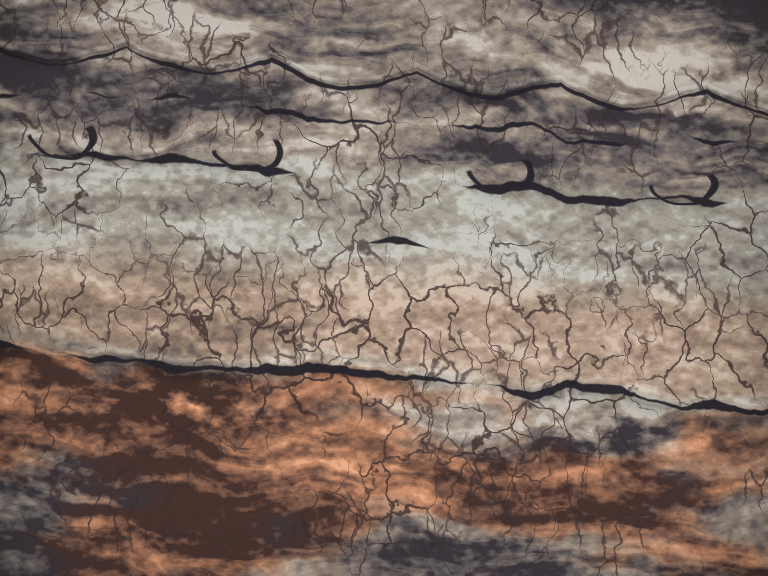
This texture is drawn by a Shadertoy shader. Its source:

```glsl
float hash(vec2 p) {
    return fract(sin(dot(p, vec2(127.1, 311.7))) * 43758.5453);
}

float noise(vec2 p) {
    vec2 i = floor(p), f = fract(p);
    f = f * f * (3.0 - 2.0 * f);
    return mix(mix(hash(i), hash(i + vec2(1, 0)), f.x),
               mix(hash(i + vec2(0, 1)), hash(i + vec2(1, 1)), f.x), f.y);
}

float fbm(vec2 p) {
    float sum = 0.0, amp = 0.52;
    for (int i = 0; i < 5; i++) {
        sum += amp * noise(p);
        p = mat2(1.9, 0.3, -0.3, 1.9) * p + 7.3;
        amp *= 0.5;
    }
    return sum;
}

// Distance to the border between the two nearest cells
float cellEdge(vec2 p) {
    vec2 cell = floor(p), near = vec2(9), next = vec2(9);
    for (int y = -1; y <= 1; y++)
    for (int x = -1; x <= 1; x++) {
        vec2 g = cell + vec2(x, y);
        vec2 r = g + 0.1 + 0.8 * vec2(hash(g), hash(g + 41.7)) - p;
        if (dot(r, r) < dot(near, near)) { next = near; near = r; }
        else if (dot(r, r) < dot(next, next)) next = r;
    }
    return dot(0.5 * (near + next), normalize(next - near));
}

float seam(float d, float width) {
    return smoothstep(-0.002, 0.002, width - abs(d));
}

vec3 barkRamp(float t) {
    vec3 c = mix(vec3(0.24, 0.22, 0.24), vec3(0.42, 0.39, 0.385), smoothstep(0.05, 0.36, t));
    c = mix(c, vec3(0.56, 0.51, 0.47), smoothstep(0.32, 0.54, t));
    c = mix(c, vec3(0.67, 0.62, 0.57), smoothstep(0.52, 0.72, t));
    return mix(c, vec3(0.80, 0.77, 0.73), smoothstep(0.7, 0.94, t));
}

void mainImage(out vec4 fragColor, in vec2 fragCoord) {
    vec2 p = fragCoord / iResolution.y;
    float v = p.y + 0.076 * p.x;          // layers sink to the right
    float s = mod(p.x, 0.755);            // scars recur along the layers
    float warp = fbm(p * vec2(5, 8)) - 0.5;
    vec2 q = vec2(p.x, v + 0.06 * warp);
    float broad = fbm(q * vec2(3.5, 9) + 3.0) - 0.5;
    float streak = fbm(q * vec2(8, 42) + warp * 3.0) - 0.5;
    float fleck = fbm(p * vec2(75, 95)) - 0.5;

    // Horizontal layers
    float e = v + 0.08 * warp + 0.03 * broad;
    float pale = smoothstep(0.375, 0.41, e) * (1.0 - smoothstep(0.73, 0.80, e));
    float band = smoothstep(0.74, 0.79, e) * (1.0 - smoothstep(0.885, 0.925, e));
    float top = smoothstep(0.88, 0.93, e);
    float low = 1.0 - smoothstep(0.37, 0.41, e);
    float warm = smoothstep(0.39, 0.43, e) * (1.0 - smoothstep(0.52, 0.62, e));
    float tone = 0.36 + 0.37 * pale - 0.08 * band + 0.16 * top - 0.06 * warm;
    tone += broad * mix(1.2, 0.6, pale) + streak * mix(1.2, 0.55, pale) + fleck * 0.55;

    // Crusty scabs in the lower layer
    vec2 scab = vec2(mod(p.x + 0.07, 0.755) - 0.38, v - 0.325);
    float crust = exp(-dot(scab * scab, vec2(55, 480)));
    tone += crust * (1.8 * (fbm(p * vec2(32, 45)) - 0.5) - 0.12);

    vec3 col = barkRamp(tone);
    float rust = low * smoothstep(0.40, 0.60, fbm(q * vec2(4, 9) + 19.0) + 0.12 * smoothstep(0.18, 0.3, v));
    col *= mix(vec3(1), vec3(1.17, 0.90, 0.75), rust);
    col *= mix(vec3(1), vec3(1.04, 0.97, 0.92), warm);
    col *= mix(vec3(1), vec3(0.97, 1.01, 1.02), pale * (1.0 - warm));

    // Curled flakes hanging over the ragged seam
    float gap = 0.0;
    for (int i = 0; i < 2; i++) {
        vec2 f = vec2(s - 0.11 - 0.32 * float(i), v - 0.772);
        f += 0.012 * (vec2(noise(p * 30.0), noise(p * 30.0 + 9.0)) - 0.5);
        float bowl = length(f * vec2(1.0, 1.5)) - 0.055;
        float cut = f.y - 0.006 - 0.25 * f.x;
        float inside = 1.0 - smoothstep(-0.002, 0.002, max(bowl, cut));
        col = mix(col, barkRamp(0.64 + 4.0 * f.y + streak + fleck * 0.5), inside);
        gap = max(gap, seam(bowl, 0.0035 + 0.06 * max(f.x, 0.0)) * (1.0 - smoothstep(0.0, 0.006, cut)));
    }

    // Long seams: scalloped top, thin inner, ragged, lower
    float jag = fbm(vec2(p.x * 13.0, 2.0)) - 0.5;
    float swell = noise(vec2(p.x * 17.0, 5.0));
    float scallop = v - 0.932 + 0.036 * abs(sin(12.48 * p.x + 0.4)) - 0.025 * jag;
    float inner = v - 0.842 - 0.05 * jag;
    float ragged = v - 0.738 - 0.035 * jag;
    float lower = v - 0.395 + 0.045 * jag;
    float span = smoothstep(0.03, 0.1, s) * (1.0 - smoothstep(0.46, 0.53, s));
    float join = smoothstep(0.0, 0.1, abs(s - 0.08));
    gap = max(gap, seam(scallop, 0.001 + 0.004 * swell));
    gap = max(gap, seam(inner, 0.008 * swell - 0.003));
    gap = max(gap, seam(ragged, (0.003 + 0.008 * swell) * span - 0.002));
    gap = max(gap, seam(lower, (0.003 + 0.007 * swell) * join - 0.001));
    float eye = s - 0.69;
    gap = max(gap, seam(v - 0.636 + 3.0 * eye * eye - 0.02 * jag, 0.007 - 0.13 * abs(eye)));
    float shade = exp(-abs(scallop - 0.008) * 90.0) + exp(-abs(lower + 0.008) * 80.0) * join
                + exp(-abs(ragged) * 80.0) * span;
    col *= 1.0 - 0.28 * min(shade, 1.0);
    col += 0.10 * seam(scallop - 0.013, 0.004) + 0.07 * seam(lower - 0.016, 0.004) * join;

    // Polygonal cracks and short upright hairlines
    vec2 wiggle = vec2(fbm(p * 22.0), fbm(p * 22.0 + 31.0)) - 0.5;
    float patches = noise(p * vec2(7, 9) + 4.0);
    float plates = cellEdge(vec2(p.x * 13.0, v * 11.0) + wiggle * 0.9);
    float plateWidth = 0.036 * max(warm, smoothstep(0.5, 0.85, patches)) * (0.5 + noise(p * 17.0));
    float hairs = cellEdge(vec2(p.x * 27.0, v * 10.0) + wiggle * vec2(1.6, 0.8));
    float hairWidth = 0.07 * smoothstep(0.38, 0.8, noise(p * vec2(19, 13)));
    float crack = 0.8 * smoothstep(-0.025, 0.025, plateWidth - 0.012 - plates);
    crack = max(crack, 0.65 * smoothstep(-0.04, 0.04, hairWidth - 0.025 - hairs));
    col = mix(col, vec3(0.23, 0.18, 0.18), crack);
    col = mix(col, vec3(0.14, 0.13, 0.16), 0.93 * gap);

    // Dim borders
    vec2 rim = abs(fragCoord / iResolution.xy - 0.5) * 2.0;
    col *= 1.0 - 0.16 * pow(rim.x, 8.0) - 0.08 * pow(rim.y, 6.0);
    fragColor = vec4(clamp(col, 0.0, 1.0), 1.0);
}
```
